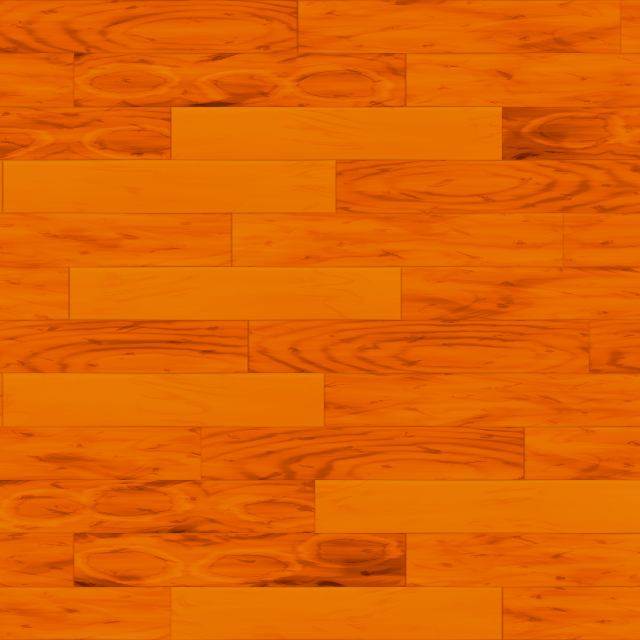
Write a three.js fragment shader that draws this texture.

```glsl
varying vec2 vUv;

float hash(float n) { return fract(sin(n * 12.9898) * 4375.85); }

// Layered, warped sines, roughly -0.8 to 0.8
float waves(vec2 p, float seed) {
  float sum = 0.0, amp = 0.5;
  for (int i = 0; i < 5; i++) {
    p += 0.6 * sin(p.yx * 1.3 + seed + float(i) * 2.1);
    sum += amp * sin(p.x + seed) * cos(p.y - seed * 0.7);
    p = mat2(0.96, 0.28, -0.28, 0.96) * p * 1.9;
    amp *= 0.55;
  }
  return sum;
}

float vein(float phase, float sharpness) {
  return pow(0.5 + 0.5 * cos(phase), sharpness);
}

// Cellular distance to a line of stretched knots
float knotDistance(vec2 q, float seed) {
  float cell = floor(q.x / 2.1), nearest = 9.0;
  for (int i = -1; i <= 1; i++) {
    float id = cell + float(i);
    vec2 centre = vec2((id + 0.25 + 0.5 * hash(id + seed)) * 2.1, 0.3 + 0.35 * hash(id * 3.7 + seed));
    nearest = min(nearest, length((q - centre) * vec2(0.34, 1.0)));
  }
  return nearest;
}

vec3 woodColour(float tone) {
  vec3 c = mix(vec3(0.915, 0.49, 0.01), vec3(0.9, 0.4, 0.0), clamp(tone / 0.45, 0.0, 1.0));
  c = mix(c, vec3(0.885, 0.35, 0.0), smoothstep(0.42, 0.68, tone));
  c = mix(c, vec3(0.72, 0.265, 0.0), smoothstep(0.62, 1.0, tone));
  return mix(c, vec3(0.42, 0.12, 0.0), smoothstep(1.0, 1.7, tone));
}

void main() {
  // Each row from the top: two joints, then a grain digit per plank
  vec3 rows[12] = vec3[12](
    vec3(0.465, 0.970, 211.0), vec3(0.115, 0.634, 131.0),
    vec3(0.267, 0.785, 304.0), vec3(0.004, 0.525, 2.0),
    vec3(0.362, 0.880, 111.0), vec3(0.108, 0.627, 101.0),
    vec3(0.388, 0.921, 222.0), vec3(0.004, 0.507, 101.0),
    vec3(0.314, 0.819, 121.0), vec3(-0.025, 0.492, 30.0),
    vec3(0.115, 0.634, 141.0), vec3(0.267, 0.785, 101.0));
  float y = vUv.y * 12.0;
  float row = clamp(11.0 - floor(y), 0.0, 11.0);
  vec3 board = rows[int(row)];

  // Plank index and local position, right-hand planks mirrored
  float plank = step(board.x, vUv.x) + step(board.y, vUv.x);
  float start = plank < 0.5 ? board.x - 0.517 : (plank < 1.5 ? board.x : board.y);
  vec2 p = vec2((vUv.x - start) / 0.517, fract(y));
  if (plank > 1.5) p.x = 1.0 - p.x;
  float kind = mod(floor((board.z + 0.5) / pow(10.0, 2.0 - plank)), 10.0);
  float seed = 1.0 + 20.0 * hash(row * 3.0 + plank + 1.0);
  vec2 q = vec2(p.x * 6.2, p.y);

  // Broad figure, long fibres and slow shading
  float broad = waves(q * vec2(0.8, 3.5), seed);
  float fibre = waves(q * vec2(0.8, 15.0), seed + 4.0);
  float shade = sin(q.x * 0.9 + seed) * cos(q.y * 2.0 + q.x * 0.4 + seed);
  float tone;
  if (kind < 0.5) {
    // Pale plank with faint curls, lighter towards the top
    float curl = vein(broad * 14.0 + q.y * 5.0, 7.0) * smoothstep(0.0, 0.4, waves(q * 1.7, seed + 2.0));
    tone = 0.25 + 0.07 * broad + 0.06 * fibre + 0.05 * shade + 0.2 * curl;
    tone -= 0.12 * p.y + 0.14 * smoothstep(0.9, 0.97, p.y);
  } else if (kind < 1.5) {
    // Straight streaks and smudges
    float streak = vein(broad * 8.0 + q.y * 11.0, 5.0);
    float smudge = smoothstep(0.1, 0.6, waves(q * vec2(1.2, 5.0), seed + 7.0));
    tone = 0.35 + 0.16 * broad + 0.22 * fibre + 0.1 * shade + 0.18 * streak + 0.28 * smudge;
  } else if (kind < 2.5) {
    // Long oval growth rings
    vec2 centre = vec2(3.0 + 1.8 * hash(seed), 0.15 + 0.45 * hash(seed + 3.0));
    float ring = length((q - centre) * vec2(0.19, 1.0)) + 0.1 * broad;
    tone = 0.45 + 0.14 * broad + 0.2 * fibre + 0.1 * shade;
    tone += 0.34 * vein(ring * 52.0, 2.5) * smoothstep(0.08, 0.3, ring) * (0.75 + 0.5 * broad);
    tone += 0.14 * smoothstep(0.2, 0.45, ring);
  } else {
    // Knots with dark rims, pale halos and stained edges
    float knot = knotDistance(q, seed) + 0.16 * broad;
    tone = 0.56 + 0.2 * broad + 0.26 * fibre + 0.1 * shade;
    tone += 0.14 * (1.0 - smoothstep(0.15, 0.21, knot));
    tone += 0.25 * (1.0 - smoothstep(0.0, 0.03, abs(knot - 0.2)));
    tone -= 0.26 * (1.0 - smoothstep(0.0, 0.05, abs(knot - 0.29)));
    tone += 0.22 * vein(knot * 38.0, 4.0) * smoothstep(0.3, 0.4, knot);
    float stain = smoothstep(0.0, 0.6, waves(q * vec2(1.8, 6.0), seed + 9.0));
    tone += 0.75 * stain * smoothstep(0.2, 0.47, abs(p.y - 0.5));
    if (kind > 3.5) {
      // Dark block near the plank end
      vec2 edge = abs(vec2(p.x - 0.91, p.y - 0.37) + 0.012 * fibre) - vec2(0.09, 0.16);
      tone += 0.18 * smoothstep(0.5, 0.85, p.x);
      tone += 0.3 * (1.0 - smoothstep(-0.015, 0.025, max(edge.x, edge.y)));
    }
  }

  // Small dark flecks and plank-to-plank variation
  float fleck = smoothstep(0.4, 0.75, waves(q * vec2(4.0, 13.0), seed + 13.0));
  tone += (kind < 0.5 ? 0.06 : 0.35) * fleck + 0.1 * (hash(seed + 6.0) - 0.5);

  // Faint, uneven seams around planks
  float jointGap = min(abs(vUv.x - board.x), abs(vUv.x - board.y));
  float rowGap = min(p.y, 1.0 - p.y) / 12.0;
  float seam = max(1.0 - smoothstep(0.0, 0.0028, jointGap), 0.8 - 0.8 * smoothstep(0.0, 0.0028, rowGap));
  seam *= 0.36 + 0.2 * sin(vUv.x * 17.0 + row * 2.3);
  vec3 colour = mix(woodColour(tone), vec3(0.62, 0.22, 0.0), seam);
  gl_FragColor = vec4(colour, 1.0);
}
```
